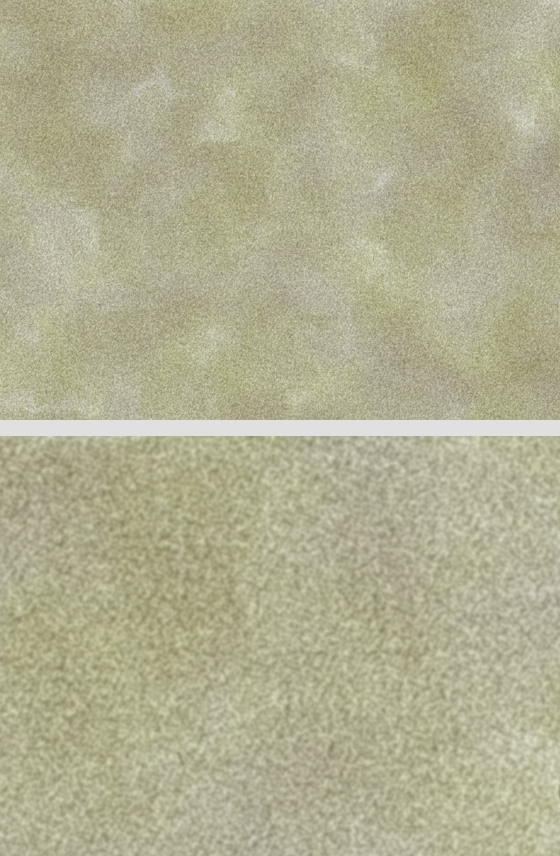
Top: the whole. Bottom: its middle third, enlarged.
Reproduce this texture procedurally as a Shadertoy shader.

```glsl
const vec3 PAPER = vec3(0.688, 0.681, 0.564);
const vec3 CLOUD_SHIFT = vec3(0.076, 0.084, 0.088);
const vec3 PALE_SHIFT = vec3(0.042, 0.047, 0.072);
const vec3 GREY_SHIFT = vec3(0.010, 0.002, 0.060);
const vec3 GRAIN_SHIFT = vec3(0.125, 0.125, 0.130);
const vec3 FLECK = vec3(0.46, 0.43, 0.32);
const float TAU = 6.28318;

vec2 hash2(vec2 p) {
    vec3 q = fract(p.xyx * vec3(0.1031, 0.1030, 0.0973));
    q += dot(q, q.yzx + 33.33);
    return fract((q.xx + q.yz) * q.zy);
}

mat2 rotation(float angle) {
    float c = cos(angle), s = sin(angle);
    return mat2(c, s, -s, c);
}

float cornerSlope(vec2 cell, vec2 offset) {
    float angle = TAU * hash2(cell).x;
    return dot(vec2(cos(angle), sin(angle)), offset);
}

float gradientNoise(vec2 p) {
    vec2 i = floor(p), f = fract(p);
    vec2 u = f * f * f * (f * (f * 6.0 - 15.0) + 10.0);
    vec2 e = vec2(1.0, 0.0);
    float low = mix(cornerSlope(i, f), cornerSlope(i + e, f - e), u.x);
    float high = mix(cornerSlope(i + e.yx, f - e.yx), cornerSlope(i + 1.0, f - 1.0), u.x);
    return mix(low, high, u.y);
}

float fbm(vec2 p, int octaves, float gain) {
    float sum = 0.0, amplitude = 1.0;
    for (int i = 0; i < octaves; i++) {
        sum += amplitude * gradientNoise(p);
        p = rotation(0.6) * p * 2.03 + 17.3;
        amplitude *= gain;
    }
    return sum;
}

// Short fibres, stretched along one direction
float fibres(vec2 p, float angle, float density) {
    return gradientNoise(rotation(angle) * p * density * vec2(1.0, 0.45) + 40.0);
}

// Sparse dark hairs, at most one per cell
float flecks(vec2 p, float density) {
    vec2 q = p * density, cell = floor(q);
    float cover = 0.0;
    for (int y = -1; y <= 1; y++)
    for (int x = -1; x <= 1; x++) {
        vec2 id = cell + vec2(x, y);
        vec2 place = hash2(id + 7.0), kind = hash2(id + 91.0);
        vec2 d = rotation(TAU * kind.y) * (q - id - place);
        d.x -= clamp(d.x, -0.06, 0.06);
        float hair = 1.0 - smoothstep(0.008, 0.036, length(d));
        cover = max(cover, hair * step(kind.x, 0.25));
    }
    return cover;
}

void mainImage(out vec4 fragColor, in vec2 fragCoord) {
    vec2 p = fragCoord / iResolution.y;

    // Soft blotches with ragged edges
    vec2 warp = vec2(fbm(p * 7.0 + 3.0, 4, 0.55), fbm(p * 7.0 + 61.0, 4, 0.55));
    vec2 q = p + 0.05 * warp;
    float cloud = fbm(q * 4.2 + 11.0, 5, 0.55);

    // Pale wisps between the darker patches
    float wisp = smoothstep(0.05, 0.60, fbm(q * 8.0 * vec2(0.9, 1.1) + 29.0, 5, 0.58));
    wisp *= smoothstep(-0.20, 0.25, cloud);

    // Drift from yellow-green to grey
    float grey = fbm(q * 4.5 + 83.0, 5, 0.6);

    // Paper grain, from soft mottling to sharp speckle
    float grain = 0.30 * gradientNoise(p * 60.0 + 5.0) + 0.75 * gradientNoise(p * 173.0);
    grain += 0.85 * gradientNoise(rotation(0.4) * p * 265.0 + 9.0);
    grain += 0.60 * fibres(p, 0.6, 215.0) + 0.40 * fibres(p, -0.9, 190.0);

    vec3 color = PAPER + cloud * CLOUD_SHIFT + wisp * PALE_SHIFT;
    color += grey * GREY_SHIFT + grain * GRAIN_SHIFT;
    color = mix(color, FLECK, 0.4 * flecks(p, 14.0));
    fragColor = vec4(color, 1.0);
}
```
